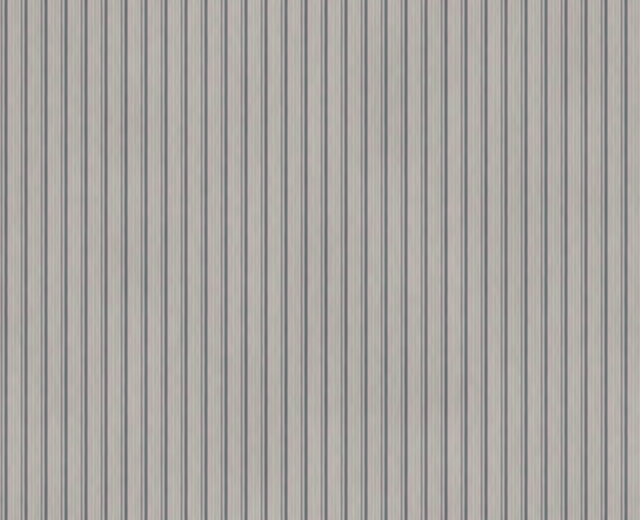
A WebGL 1 fragment shader for this pattern:

```glsl
precision highp float;
// Woven ticking: 32 vertical repeats, each with one slate bar, one thin
// companion line and three faint threads on a pink and beige ground.
// Stripes are box-filtered per pixel; wrapping noise adds slight weave wear.

uniform vec2 u_resolution;

const float REPEATS = 32.0;
const vec3 PINK_GROUND = vec3(0.728, 0.692, 0.690);
const vec3 BEIGE_GROUND = vec3(0.730, 0.722, 0.680);
const vec3 BAR_GREEN = vec3(0.412, 0.450, 0.428);
const vec3 BAR_BLUE = vec3(0.425, 0.428, 0.455);
const vec3 LINE_GREY = vec3(0.525, 0.530, 0.535);
const vec3 THREAD_GREY = vec3(0.600, 0.610, 0.580);

float hash(vec2 p) {
  vec3 q = fract(vec3(p.xyx) * 0.1031);
  q += dot(q, q.yzx + 33.33);
  return fract((q.x + q.y) * q.z);
}

// Value noise over the unit canvas, centred on zero; wraps on both axes.
float wrapNoise(vec2 uv, vec2 cells, float seed) {
  vec2 p = uv * cells;
  vec2 i = floor(p);
  vec2 f = fract(p);
  f = f * f * (3.0 - 2.0 * f);
  vec2 a = mod(i, cells);
  vec2 b = mod(i + 1.0, cells);
  float low = mix(hash(a + seed), hash(vec2(b.x, a.y) + seed), f.x);
  float high = mix(hash(vec2(a.x, b.y) + seed), hash(b + seed), f.x);
  return mix(low, high, f.y) - 0.5;
}

// Share of a pixel covered by a stripe, in units of one repeat.
float stripe(float x, float center, float width, float pixel) {
  float d = fract(x - center + 0.5) - 0.5;
  float right = min(d + 0.5 * pixel, 0.5 * width);
  float left = max(d - 0.5 * pixel, -0.5 * width);
  return clamp((right - left) / pixel, 0.0, 1.0);
}

vec3 ground(float x, float pixel) {
  float beige = stripe(x, 0.656, 0.1875, pixel) + stripe(x, 0.9375, 0.125, pixel);
  return mix(PINK_GROUND, BEIGE_GROUND, clamp(beige, 0.0, 1.0));
}

vec3 addThreads(vec3 color, float x, float pixel, float strength) {
  for (int i = 0; i < 3; i++) {
    float center = 0.594 + 0.156 * float(i);
    color = mix(color, THREAD_GREY, strength * stripe(x, center, 0.045, pixel));
  }
  return color;
}

void main() {
  vec2 uv = gl_FragCoord.xy / u_resolution;
  float x = uv.x * REPEATS;
  float pixel = REPEATS / u_resolution.x;
  float repeatTone = hash(vec2(floor(x), 7.0)) - 0.5;

  // Ground and threads
  vec3 color = ground(x, pixel);
  color = addThreads(color, x, pixel, 0.5 + 0.3 * repeatTone);

  // Thin line and main bar, green on its left and blue on its right
  color = mix(color, LINE_GREY, stripe(x, 0.078, 0.094, pixel));
  vec3 bar = mix(BAR_GREEN, BAR_BLUE, smoothstep(0.28, 0.34, fract(x)));
  color = mix(color, bar + 0.02 * repeatTone, stripe(x, 0.30, 0.15, pixel));

  // Broad fading, lengthwise streaks and pink-green mottling
  float fade = wrapNoise(uv, vec2(10.0, 8.0), 41.0);
  float streak = wrapNoise(uv, vec2(256.0, 52.0), 3.0);
  float mottle = wrapNoise(uv, vec2(64.0, 52.0), 19.0);
  color += 0.022 * fade + 0.026 * streak;
  color += 0.020 * mottle * vec3(1.0, -0.5, 0.3);

  gl_FragColor = vec4(clamp(color, 0.0, 1.0), 1.0);
}
```
